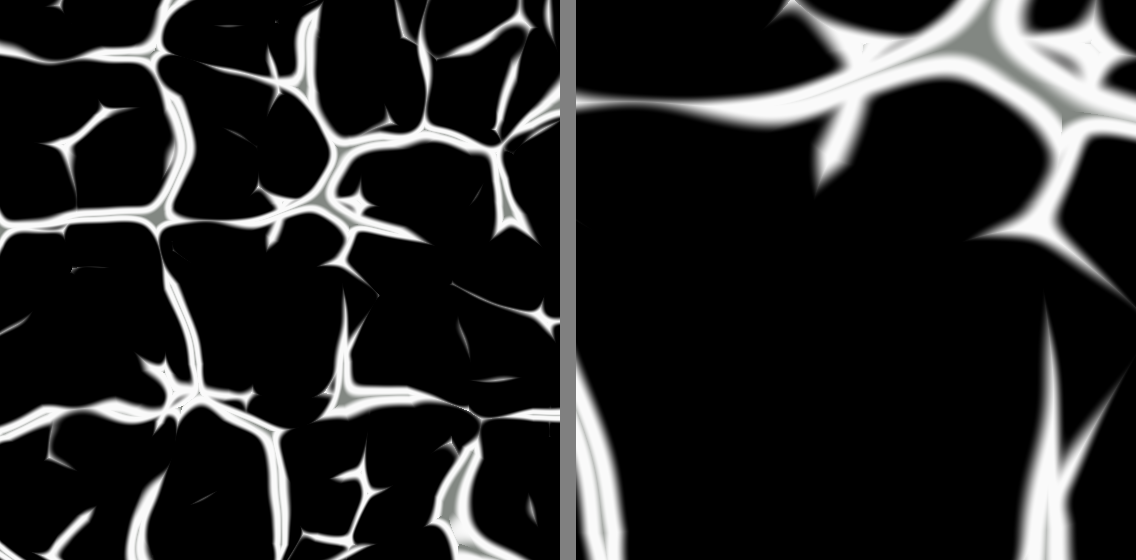
Left: the whole. Right: its middle third, enlarged.
Write a WebGL 1 fragment shader that draws this pattern.

```glsl
precision highp float;
// Broken web of soft white veins around rounded black cells, with grey cores.

uniform vec2 u_resolution;

// Cell layout (cells per canvas side, randomness, tightness of the joints)
const float WEB_CELLS = 3.7;
const float SPUR_CELLS = 6.4;
const float JITTER = 0.78;
const float JOINT_SHARPNESS = 12.0;
const float MIN_SLOPE = 0.6;

// Bending of the veins: broad curves and a fine wobble
const float WARP_FREQ = 3.4;
const float WARP_AMOUNT = 0.085;
const float WOBBLE_FREQ = 10.0;
const float WOBBLE_AMOUNT = 0.014;

// Vein half widths in canvas units; a negative width leaves a gap
const float WEB_WIDTH = 0.016;
const float WEB_WIDTH_MAX = 0.022;
const float SPUR_WIDTH = -0.005;
const float SPUR_WIDTH_MAX = 0.014;
const float WIDTH_VARIATION = 0.058;
const float WEB_GAP_FREQ = 6.0;
const float SPUR_GAP_FREQ = 6.5;

// Shading across a vein, by depth inside its outline
const float EDGE_SOFTNESS = 0.0125;
const float CORE_START = 0.0175;
const float CORE_END = 0.027;
const float BLEND = 0.006;
const vec3 BACKGROUND = vec3(0.0);
const vec3 VEIN = vec3(0.98);
const vec3 CORE = vec3(0.51, 0.53, 0.51);

vec2 hash2(vec2 p) {
    vec2 q = vec2(dot(p, vec2(127.1, 311.7)), dot(p, vec2(269.5, 183.3)));
    return fract(sin(q) * 43758.55);
}

float cornerGradient(vec2 cell, vec2 corner, vec2 f) {
    float angle = 6.2832 * hash2(cell + corner).x;
    return dot(vec2(cos(angle), sin(angle)), f - corner);
}

// Gradient noise, about -0.7 to 0.7
float gradientNoise(vec2 p) {
    vec2 i = floor(p);
    vec2 f = p - i;
    vec2 u = f * f * f * (f * (f * 6.0 - 15.0) + 10.0);
    float low = mix(cornerGradient(i, vec2(0.0), f),
                    cornerGradient(i, vec2(1.0, 0.0), f), u.x);
    float high = mix(cornerGradient(i, vec2(0.0, 1.0), f),
                     cornerGradient(i, vec2(1.0), f), u.x);
    return mix(low, high, u.y);
}

vec2 noise2(vec2 p) {
    return vec2(gradientNoise(p + 11.3), gradientNoise(p + 47.9));
}

// Soft distance to the cell borders in canvas units; negative at joints
float borderDistance(vec2 p, float cells, float seed) {
    vec2 q = p * cells;
    vec2 base = floor(q);
    float nearest = 10.0;
    vec2 nearestDir = vec2(0.0);
    float sum = 0.0;
    vec2 sumDir = vec2(0.0);
    for (int y = -2; y <= 2; y++) {
        for (int x = -2; x <= 2; x++) {
            vec2 cell = base + vec2(float(x), float(y));
            vec2 toSite = cell + 0.5 + JITTER * (hash2(cell + seed) - 0.5) - q;
            float dist = max(length(toSite), 1e-4);
            vec2 dir = toSite / dist;
            float weight = exp(-JOINT_SHARPNESS * dist);
            if (dist < nearest) {
                nearest = dist;
                nearestDir = dir;
            }
            sum += weight;
            sumDir += weight * dir;
        }
    }
    // Compare the nearest cell with all others, then divide by the slope
    float gain = exp(JOINT_SHARPNESS * nearest);
    float others = max(sum * gain - 1.0, 1e-5);
    vec2 othersDir = (sumDir * gain - nearestDir) / others;
    float slope = max(length(othersDir - nearestDir), MIN_SLOPE);
    return -log(others) / (JOINT_SHARPNESS * slope * cells);
}

float smoothMax(float a, float b) {
    float h = max(BLEND - abs(a - b), 0.0) / BLEND;
    return max(a, b) + 0.25 * BLEND * h * h;
}

float veinWidth(vec2 p, float base, float limit) {
    return min(base + WIDTH_VARIATION * gradientNoise(p), limit);
}

void main() {
    vec2 uv = gl_FragCoord.xy / u_resolution.y;

    // Bend the plane so that the borders curve
    vec2 p = uv + WARP_AMOUNT * noise2(uv * WARP_FREQ)
                + WOBBLE_AMOUNT * noise2(uv * WOBBLE_FREQ);

    // Main web, then short spurs and loose fragments
    float web = veinWidth(uv * WEB_GAP_FREQ + 23.4, WEB_WIDTH, WEB_WIDTH_MAX)
              - borderDistance(p, WEB_CELLS, 5.0);
    float spur = veinWidth(uv * SPUR_GAP_FREQ + 71.6, SPUR_WIDTH, SPUR_WIDTH_MAX)
               - borderDistance(p, SPUR_CELLS, 37.0);

    // Soft outline, white rim and grey core
    float depth = smoothMax(web, spur);
    float softness = max(EDGE_SOFTNESS, 1.5 / u_resolution.y);
    float cover = smoothstep(0.0, softness, depth);
    float core = smoothstep(CORE_START, CORE_END, depth);
    vec3 color = mix(BACKGROUND, mix(VEIN, CORE, core), cover);
    gl_FragColor = vec4(color, 1.0);
}
```
